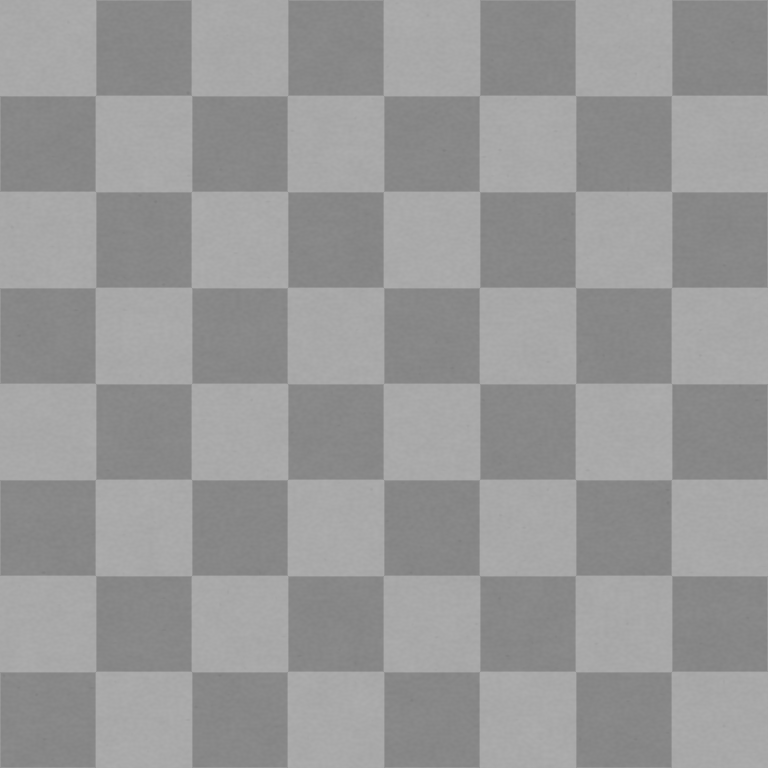
A Shadertoy shader for this pattern:

```glsl
// An eight by eight checkerboard in two greys, printed on faintly fibrous paper.
// A signed distance to the check edges blends the greys; layers of wrapping
// gradient noise add grain, soft mottling and sparse dark flecks.

const float CHECKS      = 8.0;                    // checks per side, even so it tiles
const vec3  LIGHT_GREY  = vec3(0.661);
const vec3  DARK_GREY   = vec3(0.530);
const float DARK_INSET  = 0.004;                  // in check widths
const float EDGE_SOFT   = 0.009;                  // in check widths
const vec2  GRAIN_FREQ  = vec2(150.0, 210.0);     // lattice cells per canvas
const vec2  FIBRE_FREQ  = vec2(44.0, 88.0);
const vec2  MOTTLE_FREQ = vec2(18.0, 22.0);
const vec2  FLECK_FREQ  = vec2(96.0, 120.0);
const float GRAIN_AMP   = 0.017;
const float FIBRE_AMP   = 0.010;
const float MOTTLE_AMP  = 0.010;
const float FLECK_AMP   = 0.035;
const float CHECK_VARY  = 0.005;                  // tone range between checks
const float TAU         = 6.2831853;

// Integer hash of a lattice point, 0 to 1
float hash(vec2 cell, float seed) {
    uvec3 q = uvec3(cell, seed) * uvec3(1597u, 3812u, 7919u);
    uint n = (q.x ^ (q.y * 2579u) ^ q.z) * 48271u;
    n = (n ^ (n >> 15)) * 739391u;
    n = (n ^ (n >> 13)) * 668265u;
    n ^= n >> 16;
    return float(n & 65535u) / 65535.0;
}

float cornerSlope(vec2 cell, vec2 offset, vec2 period, float seed) {
    float angle = TAU * hash(mod(cell, period), seed);
    return dot(vec2(cos(angle), sin(angle)), offset);
}

// Gradient noise that wraps after "period" cells across the unit canvas
float wrapNoise(vec2 uv, vec2 period, float seed) {
    vec2 p = uv * period;
    vec2 i = floor(p), f = p - i;
    vec2 u = f * f * f * (f * (f * 6.0 - 15.0) + 10.0);
    vec2 e = vec2(0.0, 1.0);
    float low  = mix(cornerSlope(i, f, period, seed),
                     cornerSlope(i + e.yx, f - e.yx, period, seed), u.x);
    float high = mix(cornerSlope(i + e.xy, f - e.xy, period, seed),
                     cornerSlope(i + e.yy, f - e.yy, period, seed), u.x);
    return mix(low, high, u.y);
}

// Signed distance to the check edges, negative inside dark checks
float checkDistance(vec2 p) {
    vec2 cell = floor(p);
    vec2 q = abs(p - cell - 0.5);
    float parity = mod(cell.x + cell.y, 2.0);
    return (2.0 * parity - 1.0) * (0.5 - max(q.x, q.y)) + DARK_INSET;
}

float paperTone(vec2 uv) {
    float tone = GRAIN_AMP * wrapNoise(uv, GRAIN_FREQ, 1.0);
    tone += FIBRE_AMP * wrapNoise(uv, FIBRE_FREQ, 2.0);
    tone += MOTTLE_AMP * wrapNoise(uv, MOTTLE_FREQ, 3.0);
    float fleck = smoothstep(0.42, 0.75, wrapNoise(uv, FLECK_FREQ, 4.0));
    return tone - FLECK_AMP * fleck;
}

void mainImage(out vec4 fragColor, in vec2 fragCoord) {
    vec2 uv = fragCoord / iResolution.xy;
    vec2 p = uv * CHECKS;

    // Checks
    float pixel = CHECKS / min(iResolution.x, iResolution.y);
    float blur = max(EDGE_SOFT, 0.7 * pixel);
    vec3 colour = mix(DARK_GREY, LIGHT_GREY, smoothstep(-blur, blur, checkDistance(p)));

    // Paper and slight tone shift per check
    colour += paperTone(uv) + CHECK_VARY * (hash(floor(p), 5.0) - 0.5);

    fragColor = vec4(colour, 1.0);
}
```
